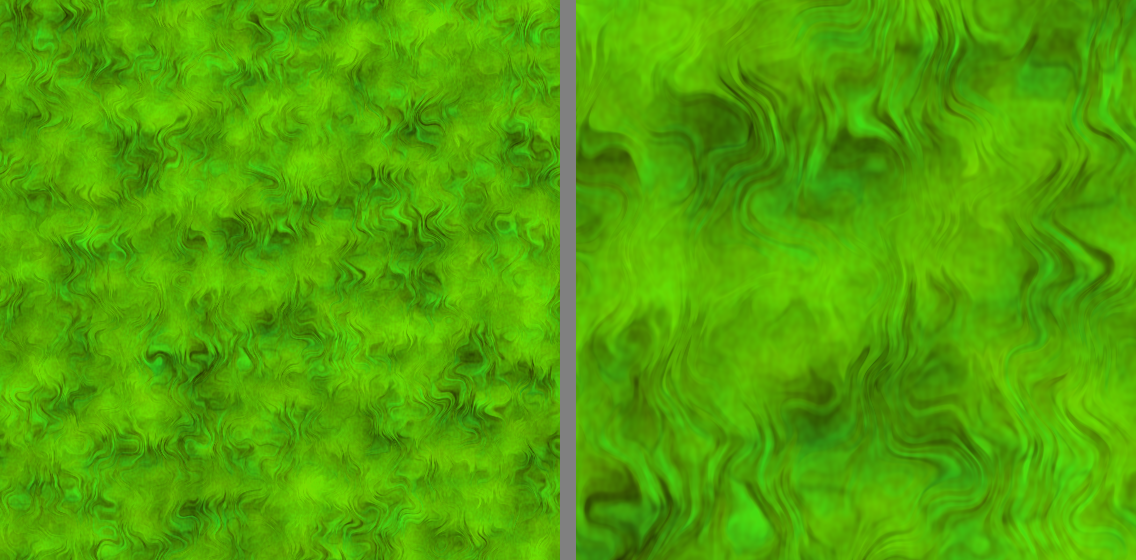
Left, the full canvas; right, a detail of the centre.
Reproduce this texture procedurally as a WebGL 2 fragment shader.

```glsl
#version 300 es
precision highp float;
precision highp int;
// Mossy grass: soft light and dark patches overlaid with hanging blades.
// Wrapping gradient noise forms the patches; stretched, bent noise forms the
// blades, which fray the patch edges and shift the hue from olive to green.

uniform vec2 u_resolution;
out vec4 fragColor;

const float TAU = 6.2831853;

// Pseudo-random value in 0..1 for a lattice cell.
float hash(vec2 cell, float seed) {
    uvec3 q = uvec3(cell, seed) * uvec3(1597u, 51749u, 3571u);
    uint h = q.x ^ q.y ^ (q.z + 977u);
    h = (h ^ (h >> 15)) * 739397u;
    h = (h ^ (h >> 13)) * 918733u;
    h ^= h >> 16;
    return float(h & 65535u) / 65535.0;
}

// Dot product of a corner's random unit gradient with the offset from it.
float corner(vec2 cell, vec2 offset, vec2 period, float seed) {
    float angle = TAU * hash(mod(cell, period), seed);
    return dot(vec2(cos(angle), sin(angle)), offset);
}

// Gradient noise around zero, repeating after a whole number of cells.
float noise(vec2 uv, vec2 period, float seed) {
    vec2 p = uv * period;
    vec2 cell = floor(p);
    vec2 f = p - cell;
    vec2 w = f * f * f * (f * (f * 6.0 - 15.0) + 10.0);
    vec2 e = vec2(1.0, 0.0);
    float low = mix(corner(cell, f, period, seed),
                    corner(cell + e.xy, f - e.xy, period, seed), w.x);
    float high = mix(corner(cell + e.yx, f - e.yx, period, seed),
                     corner(cell + e.xx, f - e.xx, period, seed), w.x);
    return mix(low, high, w.y);
}

// Sum of octaves, each twice as fine as the one before.
float fbm(vec2 uv, vec2 period, int octaves, float gain, float seed) {
    float sum = 0.0;
    float amplitude = 1.0;
    for (int i = 0; i < octaves; i++) {
        sum += amplitude * noise(uv, period, seed + float(i));
        period *= 2.0;
        amplitude *= gain;
    }
    return sum;
}

// Bends the blades sideways so that tufts lean and fan out.
vec2 bend(vec2 uv, float amount) {
    float lean = noise(uv, vec2(13.0, 17.0), 11.0)
               + 0.5 * noise(uv, vec2(31.0, 29.0), 12.0);
    return uv + vec2(amount * lean, 0.0);
}

// Narrow upright blades, coarse and fine.
float blades(vec2 uv) {
    return noise(uv, vec2(84.0, 22.0), 21.0)
         + 0.8 * noise(uv, vec2(150.0, 38.0), 22.0)
         + 0.4 * noise(uv, vec2(260.0, 76.0), 23.0);
}

// Thin dark folds where the noise crosses zero.
float folds(vec2 uv) {
    float n = fbm(uv, vec2(34.0, 22.0), 2, 0.5, 31.0);
    return 1.0 - smoothstep(0.0, 0.16, abs(n));
}

vec3 grass(float light, float greenness) {
    float green = clamp(light, 0.24, 0.86);
    float red = green * (0.475 - 0.36 * greenness) + 0.012;
    float blue = 0.008 + 0.14 * max(greenness, 0.0);
    return vec3(red, green, blue);
}

void main() {
    vec2 uv = gl_FragCoord.xy / u_resolution;

    // Blades, and patches frayed along them.
    vec2 bent = bend(uv, 0.055);
    float blade = blades(bent);
    vec2 frayed = uv + vec2(0.006, 0.024) * blade;
    float patches = fbm(frayed, vec2(10.0, 13.0), 4, 0.55, 41.0)
                  + 0.45 * noise(uv, vec2(4.0, 6.0), 51.0);

    // Blades show in the shade and vanish in the sunlit patches.
    float cover = noise(uv, vec2(9.0, 12.0), 61.0) - 0.7 * patches;
    float tuft = smoothstep(-0.3, 0.35, cover);

    // Fine grain, slightly upright.
    float grain = noise(uv, vec2(230.0, 170.0), 71.0);

    float light = 0.652 + 0.27 * patches
                + (0.05 + 0.17 * tuft) * blade
                - 0.075 * tuft * (folds(bent) - 0.3)
                + 0.07 * grain;

    float tint = fbm(uv, vec2(15.0, 19.0), 3, 0.6, 81.0);
    float greenness = tuft * (0.12 + 0.5 * blade) + 0.2 * tint
                    + 0.12 * grain - 0.05;

    fragColor = vec4(grass(light, greenness), 1.0);
}
```
